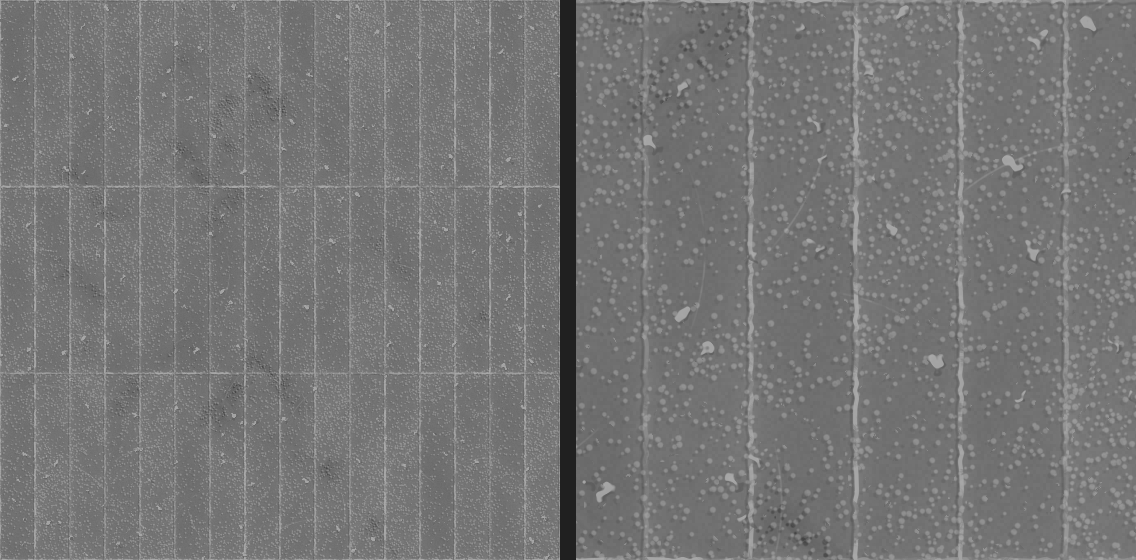
Left: the whole. Right: its middle third, enlarged.
A WebGL 1 fragment shader for this texture:

```glsl
precision highp float;
uniform vec2 u_resolution;

#define PLANKS vec2(16.0, 3.0)
#define BASE_GREY 0.445
#define PALE_GREY 0.67
#define SEAM_WIDTH 0.0011
#define GRAIN_CELLS 270.0
#define CHIP_CELLS 32.0
#define SCRATCH_CELLS 11.0
#define STAIN_CELLS 7.0

float hash(vec2 p) {
  vec3 q = fract(vec3(p.xyx) * 0.1031);
  q += dot(q, q.yzx + 33.33);
  return fract((q.x + q.y) * q.z);
}

vec2 hash2(vec2 p) {
  return vec2(hash(p + 17.3), hash(p + 71.9));
}

// Layered, rotated and warped sines, roughly 0 to 1
float patches(vec2 p) {
  float sum = 0.0, gain = 0.5;
  for (int i = 0; i < 5; i++) {
    p += 0.7 * sin(p.yx * 1.3 + float(i) * 2.1);
    sum += gain * sin(p.x) * sin(p.y + 1.7);
    p = mat2(1.4, 1.2, -1.2, 1.4) * p + 3.1;
    gain *= 0.62;
  }
  return clamp(0.5 + 0.6 * sum, 0.0, 1.0);
}

// Cellular spots: a share of the cells holds one spot of random size
float spots(vec2 p, float share, float radius, float soft) {
  vec2 cell = floor(p);
  float cover = 0.0;
  for (int y = -1; y <= 1; y++) {
    for (int x = -1; x <= 1; x++) {
      vec2 c = cell + vec2(x, y);
      float r = radius * (0.5 + hash(c + 5.7));
      float d = length(p - c - hash2(c));
      float spot = 1.0 - smoothstep(r - soft, r + soft, d);
      cover = max(cover, spot * step(hash(c + 41.3), share));
    }
  }
  return cover;
}

// Short bent scratches, one in some of the cells
float scratches(vec2 p, float soft) {
  vec2 cell = floor(p);
  float cover = 0.0;
  for (int y = -1; y <= 1; y++) {
    for (int x = -1; x <= 1; x++) {
      vec2 c = cell + vec2(x, y);
      float angle = 6.283 * hash(c + 9.1);
      vec2 axis = vec2(cos(angle), sin(angle));
      vec2 q = p - c - hash2(c);
      float along = dot(q, axis);
      float across = dot(q, vec2(-axis.y, axis.x)) + 0.35 * along * along;
      float line = 1.0 - smoothstep(0.0, soft, abs(across));
      line *= 1.0 - smoothstep(0.2, 0.65, abs(along));
      cover = max(cover, line * step(hash(c + 63.7), 0.4));
    }
  }
  return cover;
}

void main() {
  vec2 uv = gl_FragCoord.xy / u_resolution;
  float pixel = 1.0 / u_resolution.y;
  vec2 plank = floor(uv * PLANKS);
  float tone = hash(plank + 2.3);

  // Broad wear, shifted from plank to plank
  float wear = patches(uv * vec2(19.0, 13.0) + hash2(plank) * 40.0);
  float dust = patches(uv * 75.0 + 8.0);

  // Distance to the nearest seams, with a ragged line
  vec2 ragged = uv + 0.0005 * sin(uv.yx * 410.0 + 2.0 * sin(uv.yx * 173.0));
  vec2 nearest = floor(ragged * PLANKS + 0.5);
  vec2 offset = ragged - nearest / PLANKS;
  vec2 gap = abs(offset);
  float edge = min(gap.x, gap.y);

  // Fine raised grain, denser on worn ground and along edges
  float rim = exp(-edge * 190.0);
  float density = 0.10 + 0.42 * wear * (0.5 + tone) + 0.25 * (dust - 0.5) + 0.25 * rim;
  vec2 grainPos = uv * GRAIN_CELLS;
  float soft = max(0.18, 0.6 * pixel * GRAIN_CELLS);
  float grain = spots(grainPos, density, 0.34, soft);
  float pits = spots(grainPos + vec2(0.45, 0.5), density, 0.34, soft);
  float grey = BASE_GREY + 0.022 * (tone - 0.5) + 0.035 * (wear - 0.4);
  grey += 0.115 * grain - 0.03 * pits + 0.02 * (hash(floor(uv * 512.0)) - 0.5);
  grey += 0.035 * rim * (0.4 + dust);

  // Dark stains, broken up by the dust
  vec2 stainPos = uv * STAIN_CELLS + 0.3 * sin(uv.yx * 37.0);
  float stain = spots(stainPos, 0.13, 0.25, 0.3);
  grey -= 0.10 * stain * smoothstep(0.25, 0.8, dust) * (0.5 + pits);

  // Faint scratches
  float thin = max(0.012, pixel * SCRATCH_CELLS);
  grey += 0.07 * scratches(uv * SCRATCH_CELLS, thin) * smoothstep(0.2, 0.7, dust);

  // Seams: dark groove beside a broken pale rim of varying strength
  vec2 strength = vec2(hash(vec2(nearest.x, plank.y) + 11.0), hash(vec2(plank.x, nearest.y) + 29.0));
  vec2 pale = 1.0 - smoothstep(SEAM_WIDTH - pixel * 0.5, SEAM_WIDTH + pixel, gap);
  vec2 groove = 1.0 - smoothstep(0.0, SEAM_WIDTH + pixel * 0.5, abs(offset + 0.0024));
  float broken = 0.3 + 0.9 * smoothstep(0.3, 0.65, patches(uv * 120.0 + 4.0));
  vec2 seam = pale * (0.25 + 0.75 * strength) * broken;
  grey -= 0.055 * max(groove.x, groove.y);
  grey = mix(grey, PALE_GREY, clamp(max(seam.x, seam.y), 0.0, 0.9));

  // Pale chips with a shadow on one side
  vec2 chipPos = uv * CHIP_CELLS + 0.07 * sin(uv.yx * 530.0) + 0.04 * sin(uv * 910.0);
  float chipSoft = max(0.03, 0.7 * pixel * CHIP_CELLS);
  float shadow = spots(chipPos + vec2(-0.06, 0.08), 0.2, 0.09, chipSoft);
  float chip = spots(chipPos, 0.2, 0.09, chipSoft);
  grey = mix(grey, 0.34, 0.6 * shadow);
  grey = mix(grey, PALE_GREY, 0.9 * chip);

  gl_FragColor = vec4(vec3(grey), 1.0);
}
```
